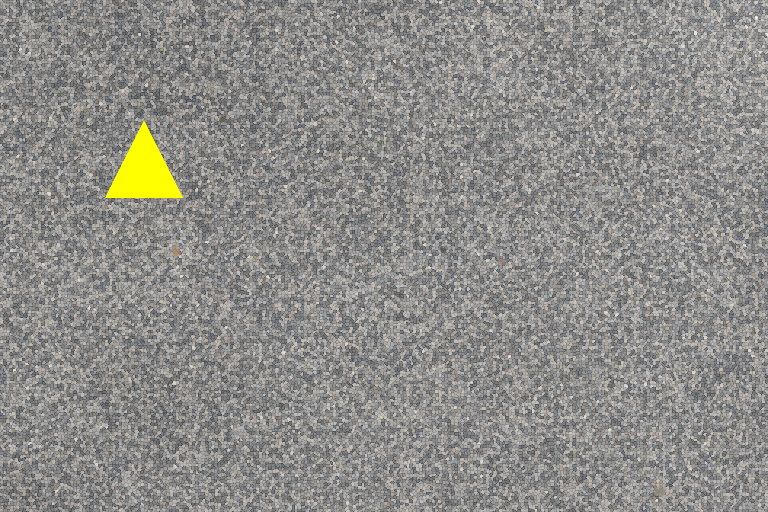
Give the GLSL for this texture, as a WebGL 1 fragment shader.

```glsl
precision highp float;
uniform vec2 u_resolution;

float hash(vec2 p) {
  vec3 q = fract(vec3(p.xyx) * 0.1031);
  q += dot(q, q.yzx + 33.33);
  return fract((q.x + q.y) * q.z);
}

vec2 hash2(vec2 p) {
  return vec2(hash(p), hash(p + vec2(71.7, 19.3)));
}

float valueNoise(vec2 p) {
  vec2 cell = floor(p);
  vec2 f = fract(p);
  f = f * f * (3.0 - 2.0 * f);
  float low = mix(hash(cell), hash(cell + vec2(1.0, 0.0)), f.x);
  float high = mix(hash(cell + vec2(0.0, 1.0)), hash(cell + 1.0), f.x);
  return mix(low, high, f.y);
}

float fbm(vec2 p) {
  float sum = 0.0;
  float weight = 0.5;
  for (int i = 0; i < 4; i++) {
    sum += weight * valueNoise(p);
    p = p * 2.03 + 17.1;
    weight *= 0.5;
  }
  return sum / 0.9375;
}

// Returns gap distance between stones and the id of the nearest stone
vec3 stones(vec2 p) {
  vec2 cell = floor(p);
  float nearest = 9.0;
  float second = 9.0;
  vec2 id = cell;
  for (int y = -1; y <= 1; y++) {
    for (int x = -1; x <= 1; x++) {
      vec2 c = cell + vec2(float(x), float(y));
      float d = length(c + 0.1 + 0.8 * hash2(c) - p);
      if (d < nearest) {
        second = nearest;
        nearest = d;
        id = c;
      } else {
        second = min(second, d);
      }
    }
  }
  return vec3(second - nearest, id);
}

vec3 gravel(vec2 p, float density) {
  vec3 stone = stones(p * density);
  float gap = 1.0 - smoothstep(0.0, 0.36, stone.x);
  float shade = 0.44 + 0.30 * hash(stone.yz + 5.0) - 0.14 * gap;
  shade += 0.05 * (valueNoise(p * density * 1.6) - 0.5);

  // Rare bright chips, cool gaps and warm pale faces
  shade += 0.10 * step(0.97, hash(stone.yz + 43.0));
  float warmth = (shade - 0.49) * 0.10 + 0.035 * (hash(stone.yz + 91.0) - 0.5);
  return vec3(shade) + warmth * vec3(1.0, 0.1, -1.0);
}

// Uneven wear and light across the surface
float wear(vec2 p) {
  float mottling = 0.07 * (fbm(p * vec2(3.0, 4.5)) - 0.5);
  float corner = 0.05 * (1.0 - smoothstep(0.0, 0.45, length(p - vec2(1.5, 1.0))));
  float sides = 0.02 * (smoothstep(0.0, 1.2, p.x) - 0.5);
  return mottling + corner + sides;
}

vec3 addSpeck(vec3 base, vec2 p, vec2 center, float radius, vec3 tint, float strength) {
  float ragged = radius * (0.7 + 0.6 * valueNoise(p * 180.0));
  float mask = 1.0 - smoothstep(ragged * 0.5, ragged, length(p - center));
  return mix(base, tint, mask * strength);
}

// Signed distance to an upright isosceles triangle, measured from its apex
float triangle(vec2 p, vec2 apex, float halfWidth, float height) {
  vec2 q = vec2(abs(p.x - apex.x), apex.y - p.y);
  vec2 normal = normalize(vec2(height, -halfWidth));
  return max(dot(q, normal), q.y - height);
}

void main() {
  vec2 p = gl_FragCoord.xy / u_resolution.y;
  float pixel = 1.0 / u_resolution.y;

  vec3 color = gravel(p, 160.0) + wear(p);

  // Stray debris
  color = addSpeck(color, p, vec2(0.344, 0.508), 0.009, vec3(0.68, 0.53, 0.36), 0.85);
  color = addSpeck(color, p, vec2(0.432, 0.766), 0.007, vec3(0.34, 0.35, 0.23), 0.75);
  color = addSpeck(color, p, vec2(0.865, 0.512), 0.007, vec3(0.27, 0.29, 0.28), 0.70);
  color = addSpeck(color, p, vec2(0.980, 0.488), 0.007, vec3(0.64, 0.49, 0.40), 0.65);
  color = addSpeck(color, p, vec2(1.289, 0.043), 0.016, vec3(0.67, 0.61, 0.54), 0.50);

  // Painted marker
  float marker = triangle(p, vec2(0.2813, 0.765), 0.0765, 0.152);
  float cover = 1.0 - smoothstep(-0.5 * pixel, 0.5 * pixel, marker);
  color = mix(color, vec3(1.0, 1.0, 0.0), cover);

  gl_FragColor = vec4(clamp(color, 0.0, 1.0), 1.0);
}
```
